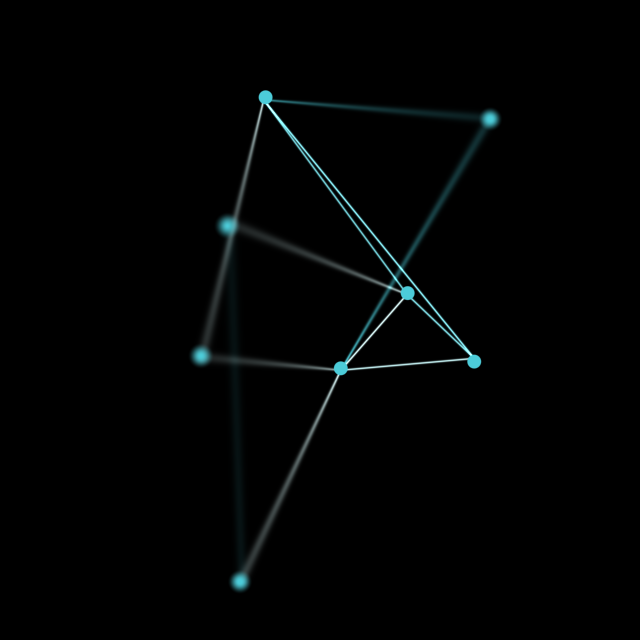
This background is drawn by a Shadertoy shader. Its source:

```glsl
// Glowing constellation: teal nodes joined by thin links that blur with depth, on black.

// x, y: node centre; z: depth blur
const vec3 NODES[8] = vec3[8](
    vec3(.415, .848, 0.), vec3(.766, .814, .0062), vec3(.3555, .647, .0078), vec3(.637, .542, 0.),
    vec3(.5325, .4245, 0.), vec3(.741, .435, 0.), vec3(.314, .444, .007), vec3(.375, .091, .0062));

// Where the links meet, relative to each node centre
const vec2 ANCHORS[8] = vec2[8](
    vec2(-.003, -.004), vec2(0., .001), vec2(.004, .004), vec2(-.001, -.002),
    vec2(0., -.003), vec2(0., .005), vec2(.002, -.002), vec2(.003, .003));

// Node indices at the two ends of each link
const ivec2 LINKS[12] = ivec2[12](
    ivec2(0, 1), ivec2(1, 4), ivec2(2, 7), ivec2(0, 3), ivec2(0, 5), ivec2(3, 5),
    ivec2(3, 4), ivec2(4, 5), ivec2(2, 3), ivec2(0, 6), ivec2(4, 6), ivec2(4, 7));

// x: whiteness, y: brightness
const vec2 LINK_STYLE[12] = vec2[12](
    vec2(0., .72), vec2(0., 1.05), vec2(0., .45), vec2(.3, .95), vec2(.35, 1.1), vec2(.35, 1.),
    vec2(1., 1.), vec2(.85, .95), vec2(1., .85), vec2(1., .95), vec2(1., .75), vec2(1., 1.05));

// Brightness of a segment whose soft width runs from widths.x to widths.y
float softLink(vec2 p, vec2 a, vec2 b, vec2 widths) {
    vec2 ab = b - a;
    float along = clamp(dot(p - a, ab) / dot(ab, ab), 0., 1.);
    float width = mix(widths.x, widths.y, along);
    float d = length(p - a - ab * along) / width;
    return exp(-d * d) * .0016 / width;
}

void mainImage(out vec4 fragColor, in vec2 fragCoord) {
    float scale = min(iResolution.x, iResolution.y);
    vec2 p = (fragCoord - .5 * iResolution.xy) / scale + .5;
    float pixel = 1. / scale;
    vec3 teal = vec3(.30, .80, .85);
    vec3 paleCyan = vec3(.86, .98, .98);
    vec3 color = vec3(0.);

    // Links spread and dim towards their blurred ends
    for (int i = 0; i < 12; i++) {
        ivec2 ends = LINKS[i];
        vec3 a = NODES[ends.x], b = NODES[ends.y];
        vec2 widths = max(.0016 + vec2(a.z, b.z), .7 * pixel);
        float glow = softLink(p, a.xy + ANCHORS[ends.x], b.xy + ANCHORS[ends.y], widths);
        color += mix(teal, paleCyan, LINK_STYLE[i].x) * LINK_STYLE[i].y * glow;
    }

    // Node discs, crisp in focus and feathered out of it
    for (int i = 0; i < 8; i++) {
        float feather = max(NODES[i].z * 1.45, .8 * pixel);
        float d = length(p - NODES[i].xy);
        float disc = 1. - smoothstep(.0108 - feather, .0108 + feather, d);
        color = mix(color, teal, disc);
    }

    fragColor = vec4(min(color, 1.), 1.);
}
```
